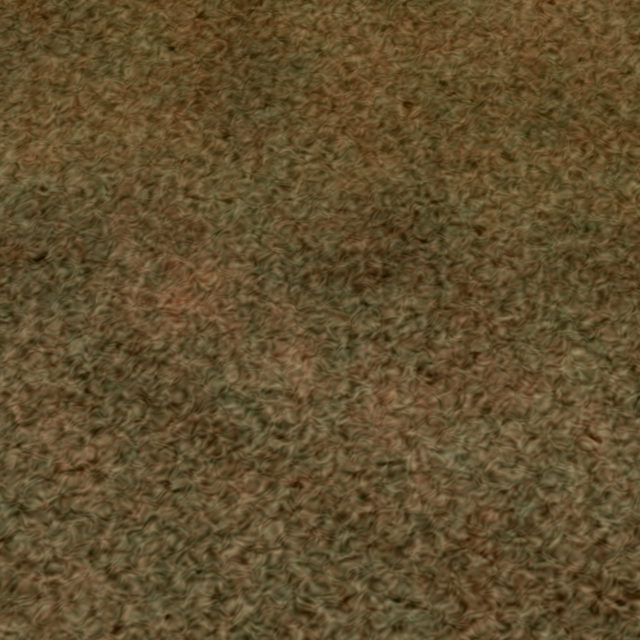
Write a WebGL 2 fragment shader that draws this texture.

```glsl
#version 300 es
precision highp float;
// Dry, trampled turf seen at a slant: fine tufts of olive and straw grass.
// Stretched gradient noise makes the blades; broad noise, a worn strip and
// a faint rut tint the ground, and the grain tightens toward the top.

uniform vec2 u_resolution;
out vec4 fragColor;

const vec3 TURF = vec3(0.372, 0.308, 0.188);
const vec3 LIGHT_AXIS = vec3(1.0, 0.97, 0.89);   // shadow to highlight
const vec3 WARM_AXIS = vec3(0.55, -0.35, -0.30); // green to brown
const vec3 OCHRE_SHIFT = vec3(0.014, -0.008, -0.032);
const vec3 STRAW_SHIFT = vec3(0.055, 0.030, 0.030);

vec2 randomGradient(vec2 cell) {
    vec3 h = fract(vec3(cell.xyx) * vec3(0.1031, 0.1030, 0.0973));
    h += dot(h, h.yzx + 33.33);
    float angle = 6.28319 * fract((h.x + h.y) * h.z);
    return vec2(cos(angle), sin(angle));
}

float gradientNoise(vec2 p) {
    vec2 cell = floor(p);
    vec2 f = p - cell;
    vec2 w = f * f * f * (f * (f * 6.0 - 15.0) + 10.0);
    vec2 e = vec2(1.0, 0.0);
    float a = dot(randomGradient(cell), f);
    float b = dot(randomGradient(cell + e.xy), f - e.xy);
    float c = dot(randomGradient(cell + e.yx), f - e.yx);
    float d = dot(randomGradient(cell + e.xx), f - e.xx);
    return mix(mix(a, b, w.x), mix(c, d, w.x), w.y);
}

float fbm(vec2 p, int octaves) {
    float sum = 0.0;
    float gain = 1.0;
    for (int i = 0; i < octaves; i++) {
        sum += gain * gradientNoise(p);
        p = mat2(1.6, 1.2, -1.2, 1.6) * p + 17.3;
        gain *= 0.55;
    }
    return sum;
}

// Noise drawn out along a direction.
float strokes(vec2 p, float angle, float frequency, float stretch) {
    float c = cos(angle);
    float s = sin(angle);
    vec2 q = mat2(c, -s, s, c) * p;
    return gradientNoise(q * frequency * vec2(1.0 / stretch, 1.0) + 91.7);
}

// Two crossing sets of blades, each ruling its own patches.
float blades(vec2 p, float frequency) {
    vec2 bend = vec2(gradientNoise(p * 38.0 + 5.1), gradientNoise(p * 38.0 + 63.4));
    p += 0.011 * bend;
    float rising = strokes(p, 0.75, frequency, 1.7);
    float flat_ = strokes(p + 3.7, -0.2, frequency, 1.5);
    float choice = smoothstep(-0.22, 0.30, gradientNoise(p * 24.0 + 41.0));
    return mix(rising, flat_, choice);
}

// Soft strip around a segment, 1 at its core.
float strip(vec2 p, vec2 a, vec2 b, float width) {
    vec2 ab = b - a;
    float t = clamp(dot(p - a, ab) / dot(ab, ab), 0.0, 1.0);
    float d = length(p - a - t * ab) / width;
    return exp(-d * d);
}

// Slanted view: cells shrink with height.
vec2 groundPoint(vec2 uv) {
    return vec2((uv.x - 0.5) * (0.92 + 0.28 * uv.y),
                uv.y * (0.95 + 0.22 * uv.y)) + 2.0;
}

void main() {
    vec2 uv = gl_FragCoord.xy / u_resolution;
    vec2 ground = groundPoint(uv);

    // Broad layout, with ragged borders
    vec2 ragged = uv + 0.09 * vec2(fbm(uv * 7.0 + 8.0, 3), fbm(uv * 7.0 + 30.0, 3));
    float patches = fbm(ground * 4.0 + 11.0, 3);
    float worn = strip(ragged, vec2(0.20, 0.58), vec2(0.78, 0.24), 0.085);
    worn = max(worn, 0.8 * strip(ragged, vec2(0.05, 0.33), vec2(0.22, 0.24), 0.04));
    worn *= smoothstep(-0.35, 0.30, fbm(ground * 15.0 + 4.0, 2));
    float rut = strip(ragged, vec2(0.32, 0.34), vec2(0.78, 0.05), 0.022);
    float ochre = smoothstep(0.35, 1.0, uv.y + 0.25 * (uv.x - 0.5) + 0.25 * patches);

    // Light and shade of the tufts
    float coarse = blades(ground, 82.0);
    float fine = blades(ground + 7.3, 150.0);
    float clumps = gradientNoise(ground * 32.0 + 52.0);
    float grain = 0.215 * coarse + 0.155 * fine + 0.085 * clumps;
    grain *= mix(1.12, 0.85, smoothstep(0.15, 0.95, uv.y));

    // Sparse dark gaps between tufts
    float pits = smoothstep(0.30, 0.55, fbm(ground * vec2(20.0, 27.0) + 70.0, 2));
    pits *= smoothstep(0.15, -0.20, coarse);

    float tone = grain + 0.065 * patches - 0.075 * pits - 0.035 * rut;

    // Brown and green drift
    float warmth = 0.045 * fbm(ground * 6.0 + 23.0, 2)
                 + 0.045 * gradientNoise(ground * 22.0 + 37.0)
                 + 0.055 * gradientNoise(ground * 70.0 + 81.0)
                 + 0.020 * worn + 0.015 * rut - 0.004;

    vec3 color = TURF + LIGHT_AXIS * tone + WARM_AXIS * warmth;
    color += OCHRE_SHIFT * ochre + STRAW_SHIFT * worn;
    fragColor = vec4(clamp(color, 0.0, 1.0), 1.0);
}
```
